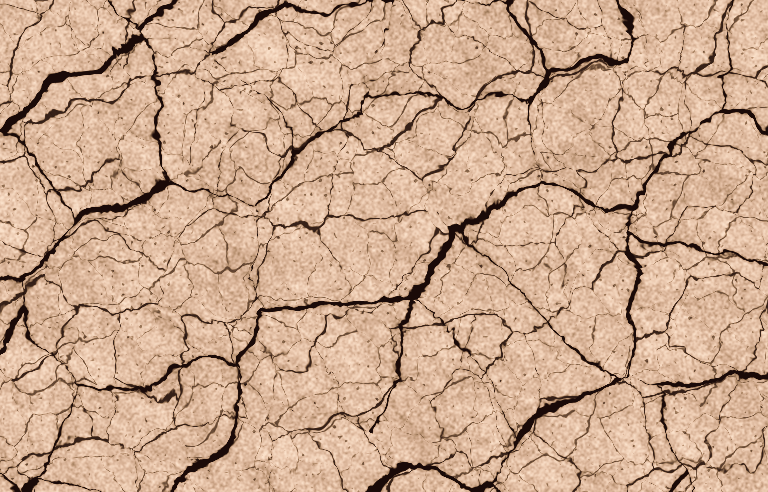
Give the GLSL for this texture, as a Shadertoy shader.

```glsl
// Sunlit dry clay, split by branching dark cracks and covered with gritty specks.

const vec2 CRACK_NORMAL = vec2(-0.55, 0.83); // thick cracks run across this
const vec2 LIGHT_OFFSET = vec2(0.10, 0.14);

vec2 hash2(vec2 p) {
    vec3 q = fract(p.xyx * vec3(0.1031, 0.1030, 0.0973));
    q += dot(q, q.yzx + 33.33);
    return fract((q.xx + q.yz) * q.zy);
}

// Gradient noise, roughly -0.7 to 0.7
float gradientNoise(vec2 p) {
    vec2 i = floor(p), f = p - i;
    vec2 u = f * f * f * (f * (f * 6.0 - 15.0) + 10.0);
    vec2 e = vec2(0.0, 1.0);
    float a = dot(hash2(i) * 2.0 - 1.0, f);
    float b = dot(hash2(i + e.yx) * 2.0 - 1.0, f - e.yx);
    float c = dot(hash2(i + e.xy) * 2.0 - 1.0, f - e.xy);
    float d = dot(hash2(i + e.yy) * 2.0 - 1.0, f - e.yy);
    return mix(mix(a, b, u.x), mix(c, d, u.x), u.y);
}

float fbm(vec2 p, int octaves) {
    float sum = 0.0, amplitude = 1.0;
    for (int i = 0; i < octaves; i++) {
        sum += amplitude * gradientNoise(p);
        p = mat2(1.6, 1.2, -1.2, 1.6) * p + 17.3;
        amplitude *= 0.55;
    }
    return sum;
}

vec2 warp(vec2 p, float frequency, float amount) {
    vec2 q = p * frequency;
    return p + amount * vec2(fbm(q, 3), fbm(q + 41.7, 3));
}

// Signed distance to the cracks between Voronoi plates; each edge has its own
// half width, and edges with a negative one stay closed.
float crackDistance(vec2 p, float scale, float halfWidth, float bias) {
    p *= scale;
    vec2 base = floor(p), nearCell = base, nearOffset = vec2(0.0);
    float nearest = 1e3;
    for (int y = -1; y <= 1; y++)
    for (int x = -1; x <= 1; x++) {
        vec2 cell = base + vec2(x, y);
        vec2 offset = cell + hash2(cell) - p;
        float d = dot(offset, offset);
        if (d < nearest) { nearest = d; nearCell = cell; nearOffset = offset; }
    }
    float result = 1e3;
    for (int y = -2; y <= 2; y++)
    for (int x = -2; x <= 2; x++) {
        if (x == 0 && y == 0) continue;
        vec2 cell = nearCell + vec2(x, y);
        vec2 offset = cell + hash2(cell) - p;
        vec2 normal = normalize(offset - nearOffset);
        float along = dot(normal, CRACK_NORMAL);
        float opening = 0.7 * hash2(cell + nearCell + 0.5).x + 0.6 * along * along + bias;
        float d = dot(0.5 * (offset + nearOffset), normal) / scale;
        result = min(result, d - halfWidth * opening);
    }
    return result;
}

float coverage(float d, float softness) {
    return 1.0 - smoothstep(-softness, softness, d);
}

// Tone 0 is crack black, 5 is pale clay, 6 is highlight
vec3 clayColor(float tone) {
    vec3 ramp[7] = vec3[7](
        vec3(0.10, 0.04, 0.03), vec3(0.33, 0.22, 0.16), vec3(0.53, 0.40, 0.29),
        vec3(0.71, 0.56, 0.43), vec3(0.84, 0.69, 0.58), vec3(0.93, 0.80, 0.70),
        vec3(0.98, 0.88, 0.79));
    tone = clamp(tone, 0.0, 5.999);
    int i = int(tone);
    return mix(ramp[i], ramp[i + 1], fract(tone));
}

void mainImage(out vec4 fragColor, in vec2 fragCoord) {
    vec2 p = fragCoord / iResolution.y + 3.0;
    float softness = max(0.0014, 0.6 / iResolution.y);

    // Cracks: wide main ones, thin branches and hairlines
    vec2 bent = warp(warp(p, 6.0, 0.045), 34.0, 0.011);
    float ragged = 0.0035 * gradientNoise(p * 75.0);
    float taper = 0.004 * gradientNoise(p * 5.0);
    float mainCrack = crackDistance(bent, 3.7, 0.0078, -0.28) + ragged + taper;
    float branch = crackDistance(bent + 5.3, 6.8, 0.0034, -0.30) + ragged * 0.7 + taper * 0.5;
    float hairline = crackDistance(bent + 9.1, 12.5, 0.0022, -0.35) + ragged * 0.6 - taper * 0.7;

    // Clay surface: stains, slanting light on bumps, grain
    vec2 bumps = p * 9.0;
    float stains = fbm(p * 4.5 + 20.0, 4);
    float relief = fbm(bumps, 5) - fbm(bumps + LIGHT_OFFSET, 5);
    float fineGrain = gradientNoise(mat2(0.8, 0.6, -0.6, 0.8) * p * 157.0);
    float coarseGrain = gradientNoise(mat2(0.9, -0.43, 0.43, 0.9) * p * 83.0);
    float tone = 4.5 + 0.7 * stains + 1.5 * relief + 1.9 * fineGrain + 1.2 * coarseGrain;

    // Dark specks, denser in patches
    float speck = gradientNoise(p * 104.0 + 7.7) + 0.15 * stains;
    tone -= 2.6 * smoothstep(0.33, 0.52, speck);

    // Brown crumbling rims, then the openings
    tone -= 0.9 * exp(-max(mainCrack, 0.0) / 0.005);
    tone -= 0.5 * exp(-max(branch, 0.0) / 0.003);
    tone = mix(tone, 0.6, 0.8 * coverage(hairline, softness));
    tone = mix(tone, 0.3, 0.95 * coverage(branch, softness));
    tone = mix(tone, 0.0, coverage(mainCrack, softness));

    fragColor = vec4(clayColor(tone), 1.0);
}
```
